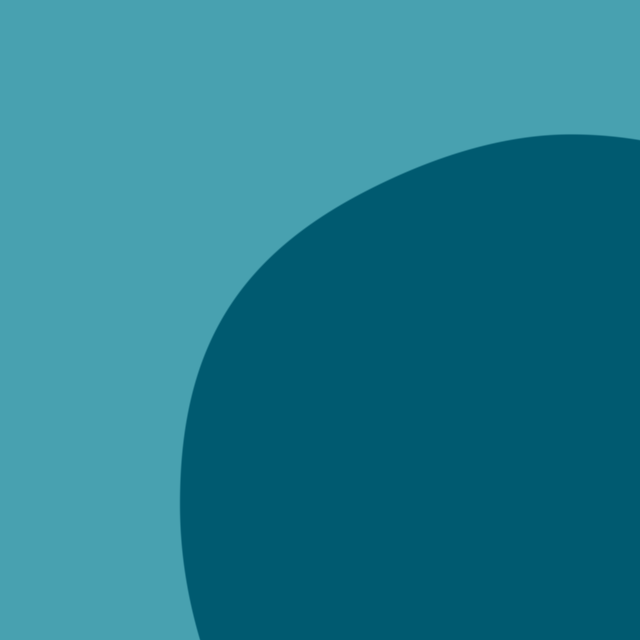
Give the GLSL for this background, as a Shadertoy shader.

```glsl
// A flat teal backdrop with one large, dark rounded blob entering from the lower right.
// Its outline is two cubic curves joined at the shoulder, continued by parabolas
// at both ends; the signed distance to that outline blends the two colours.

#define BACKDROP vec3(0.282, 0.631, 0.690)
#define BLOB     vec3(0.000, 0.353, 0.440)
#define LEFTMOST vec2(0.2812, 0.212)
#define SHOULDER vec2(0.573, 0.702)
#define CREST    vec2(0.892, 0.790)
#define SHOULDER_DIR vec2(0.890, 0.456)
#define FLANK_BEND 0.70
#define CREST_BEND 0.77
#define EDGE_SOFTNESS 0.0018

vec2 cubicPoint(vec2 a, vec2 b, vec2 c, vec2 d, float t) {
    float s = 1.0 - t;
    return s*s*s*a + 3.0*s*s*t*b + 3.0*s*t*t*c + t*t*t*d;
}

vec2 cubicTangent(vec2 a, vec2 b, vec2 c, vec2 d, float t) {
    float s = 1.0 - t;
    return s*s*(b - a) + 2.0*s*t*(c - b) + t*t*(d - c);
}

// Signed distance to a curve that rises steadily along the axis; negative on its right.
float cubicSide(vec2 p, vec2 a, vec2 b, vec2 c, vec2 d, vec2 axis) {
    float low = 0.0, high = 1.0;
    for (int i = 0; i < 18; i++) {
        float middle = 0.5*(low + high);
        if (dot(cubicPoint(a, b, c, d, middle) - p, axis) < 0.0) low = middle;
        else high = middle;
    }
    float t = 0.5*(low + high);
    vec2 direction = normalize(cubicTangent(a, b, c, d, t));
    vec2 offset = p - cubicPoint(a, b, c, d, t);
    return direction.x*offset.y - direction.y*offset.x;
}

float blobDistance(vec2 p) {
    // Right of the crest and below the leftmost point, the outline bends away.
    if (p.x > CREST.x) {
        float run = p.x - CREST.x;
        return p.y - CREST.y + CREST_BEND*run*run;
    }
    if (p.x > SHOULDER.x)
        return cubicSide(p, SHOULDER, SHOULDER + 0.11*SHOULDER_DIR,
                         CREST - vec2(0.11, 0.0), CREST, vec2(1.0, 0.0));
    if (p.y < LEFTMOST.y) {
        float drop = LEFTMOST.y - p.y;
        return LEFTMOST.x + FLANK_BEND*drop*drop - p.x;
    }
    return cubicSide(p, LEFTMOST, LEFTMOST + vec2(0.0, 0.24),
                     SHOULDER - 0.23*SHOULDER_DIR, SHOULDER, vec2(0.0, 1.0));
}

void mainImage(out vec4 fragColor, in vec2 fragCoord) {
    vec2 p = fragCoord / iResolution.xy;
    float softness = max(EDGE_SOFTNESS, 0.7 / min(iResolution.x, iResolution.y));
    float outside = smoothstep(-softness, softness, blobDistance(p));
    fragColor = vec4(mix(BLOB, BACKDROP, outside), 1.0);
}
```
